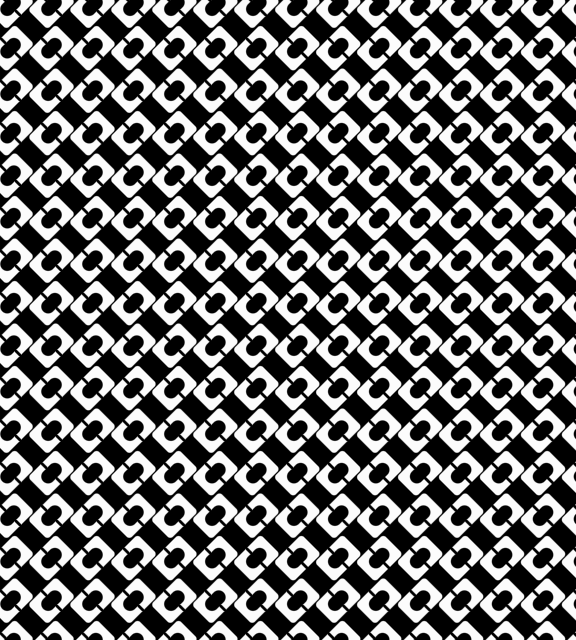
Write a Shadertoy shader that draws this pattern.

```glsl
// White diagonal chain links, each split into two brackets, on a black ground.

#define PITCH vec2(0.0640, 0.0664)        // link spacing, in canvas heights
#define FIRST_LINK vec2(0.0165, 0.0615)   // centre of the lower left link
#define LINK_HALF vec2(0.0308, 0.0217)    // half length and half width
#define CORNER_RADIUS 0.0061
#define HOLE_RADIUS 0.0108
#define HOLE_REACH 0.0074                 // half length of the hole's axis
#define SLIT_HALF 0.0022
#define EDGE_PIXELS 0.8
#define GROUND vec3(0.0)
#define PAINT vec3(0.99)

float roundedBox(vec2 p, vec2 halfSize, float radius) {
    vec2 d = abs(p) - halfSize + radius;
    return length(max(d, 0.0)) + min(max(d.x, d.y), 0.0) - radius;
}

float capsule(vec2 p, float reach, float radius) {
    return length(vec2(max(abs(p.x) - reach, 0.0), p.y)) - radius;
}

// Signed distance to one link, its long axis rising to the right
float linkDistance(vec2 p) {
    vec2 q = vec2(p.x + p.y, p.y - p.x) * 0.70711;
    float body = roundedBox(q, LINK_HALF, CORNER_RADIUS);
    float hole = capsule(q, HOLE_REACH, HOLE_RADIUS);
    float slit = abs(q.x) - SLIT_HALF;
    return max(body, -min(hole, slit));
}

void mainImage(out vec4 fragColor, in vec2 fragCoord) {
    vec2 p = fragCoord / iResolution.y - FIRST_LINK;
    vec2 cell = floor(p / PITCH + 0.5);
    vec2 local = p - cell * PITCH;

    // Links reach past their cells, so include the neighbours
    float dist = 1.0;
    for (int y = -1; y <= 1; y++) {
        for (int x = -1; x <= 1; x++) {
            dist = min(dist, linkDistance(local - vec2(x, y) * PITCH));
        }
    }

    float edge = EDGE_PIXELS / iResolution.y;
    float cover = 1.0 - smoothstep(-edge, edge, dist);
    fragColor = vec4(mix(GROUND, PAINT, cover), 1.0);
}
```
